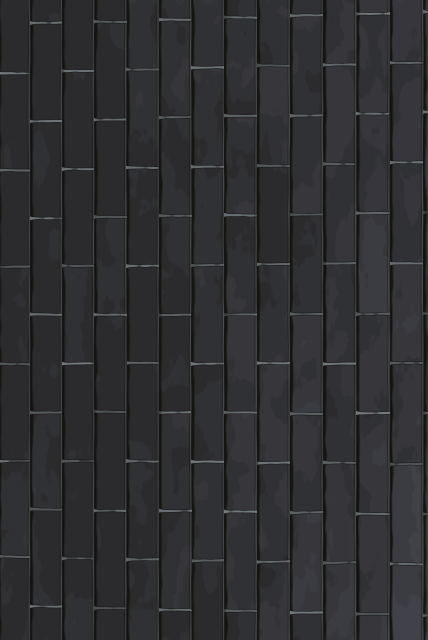
This texture is drawn by a Shadertoy shader. Its source:

```glsl
// Dark slate tiles stacked upright in half-offset columns, with thin worn grout.
#define COLUMN_WIDTH 0.0512
#define FIRST_EDGE 0.0469
#define TILE_HEIGHT vec2(0.1514, 0.1567)  // leftmost, rightmost column
#define JOINT_LEVEL 0.432
#define GAP_WIDTH 0.0038
#define GROUT_WIDTH 0.0029
#define SLATE_DARK vec3(0.168, 0.168, 0.176)
#define SLATE_LIGHT vec3(0.232, 0.236, 0.256)
#define GAP_COLOR vec3(0.080, 0.080, 0.062)
#define EDGE_COLOR vec3(0.31, 0.315, 0.325)
#define GROUT_COLOR vec3(0.45, 0.48, 0.505)

float hash(vec2 p) {
    vec3 q = fract(vec3(p.xyx) * 0.1031);
    q += dot(q, q.yzx + 33.33);
    return fract((q.x + q.y) * q.z);
}

float noise(vec2 p) {
    vec2 i = floor(p), f = fract(p);
    f = f * f * (3.0 - 2.0 * f);
    return mix(mix(hash(i), hash(i + vec2(1, 0)), f.x),
               mix(hash(i + vec2(0, 1)), hash(i + vec2(1, 1)), f.x), f.y);
}

float fbm(vec2 p) {
    float sum = 0.0, gain = 0.55;
    for (int i = 0; i < 4; i++) {
        sum += gain * noise(p);
        p = p * 2.1 + 17.3;
        gain *= 0.5;
    }
    return sum;
}

// Smooth coverage of a line with the given full width
float line(float d, float width, float pixel) {
    return clamp((0.5 * width - abs(d)) / pixel + 0.5, 0.0, 1.0);
}

void mainImage(out vec4 fragColor, in vec2 fragCoord) {
    float pixel = 1.0 / iResolution.y;
    vec2 p = fragCoord * pixel;

    // Columns widen slightly to the right and have uneven edges
    float t = (p.x - FIRST_EDGE) / (12.0 * COLUMN_WIDTH);
    float u = 1.0 + 12.0 * t + 0.32 * t * (1.0 - t);
    float edge = floor(u + 0.5);
    u += 0.018 * (noise(vec2(edge * 9.7, p.y * 24.0)) - 0.5);
    float column = floor(u);
    float side = (u - edge) * COLUMN_WIDTH;
    float along = fract(u);

    // Rows: every other column is shifted by half a tile
    float pitch = mix(TILE_HEIGHT.x, TILE_HEIGHT.y, column / 12.0);
    float v = (p.y - JOINT_LEVEL) / pitch + 0.5 * mod(column, 2.0);
    float row = floor(v + 0.5);
    vec2 joint = vec2(column, row) + 40.0;
    float level = (v - row) * pitch + 0.002 * (hash(joint) - 0.5);
    level += 0.002 * (hash(joint + 71.0) - 0.5) * (along - 0.5);
    level += 0.0006 * (noise(vec2(along * 5.0, joint.x * 13.0 + joint.y * 5.0)) - 0.5);
    vec2 tile = vec2(column, row - step(level, 0.0)) + 60.0;

    // Slate: stepped cloudy tones, lighter to the right and in the low corners
    float cloud = fbm(p * vec2(24.0, 13.0) + tile * 7.31);
    float shade = -0.08 + 1.15 * p.x + 0.45 * (hash(tile) - 0.5);
    shade += 1.1 * (cloud - 0.5) + 0.45 * (noise(p * 4.0 + 5.0) - 0.5);
    shade += 0.3 * smoothstep(0.3, 0.0, p.y) * smoothstep(0.1, 0.33, abs(p.x - 0.333));
    float steps = 3.0 * clamp(shade, 0.0, 1.3);
    shade = (floor(steps) + smoothstep(0.42, 0.58, fract(steps))) / 3.0;
    vec3 color = mix(SLATE_DARK, SLATE_LIGHT, shade);
    color.b += 0.008 * hash(tile + 23.0) * smoothstep(0.3, 0.7, p.x);

    // Upright joints: dark gap with a soft shadow and a thin lit rim on its left
    float wear = noise(vec2(edge * 5.3 + 11.0, p.y * 45.0));
    float gap = GAP_WIDTH * (0.65 + 0.7 * wear);
    color = mix(color, GAP_COLOR, 0.45 * line(side - 0.5 * gap, gap + 0.0030, pixel));
    color = mix(color, GAP_COLOR, 0.65 * line(side + 0.0027, 0.0013, pixel));
    color = mix(color, GAP_COLOR, line(side - 0.5 * gap, gap, pixel));
    float rim = 0.5 + 0.5 * noise(vec2(edge * 3.1 + 4.0, p.y * 24.0));
    color = mix(color, EDGE_COLOR, rim * line(side + 0.0010, 0.0018, pixel));

    // Level joints: pale worn grout that flares at the ends
    float flare = 0.0030 * exp(-along * 12.0) + 0.0010 * exp((along - 1.0) * 22.0);
    float chip = noise(vec2(along * 5.0 + joint.x * 17.0, joint.y * 9.0));
    float grout = GROUT_WIDTH * (0.8 + 0.4 * chip) + flare;
    float strength = mix(0.55, 1.0, hash(joint + 9.0)) * mix(0.55, 1.0, smoothstep(0.05, 0.35, chip));
    color = mix(color, GAP_COLOR, 0.6 * line(level, grout + 0.0022, pixel));
    color = mix(color, GROUT_COLOR, strength * line(level, grout, pixel));

    fragColor = vec4(color, 1.0);
}
```
